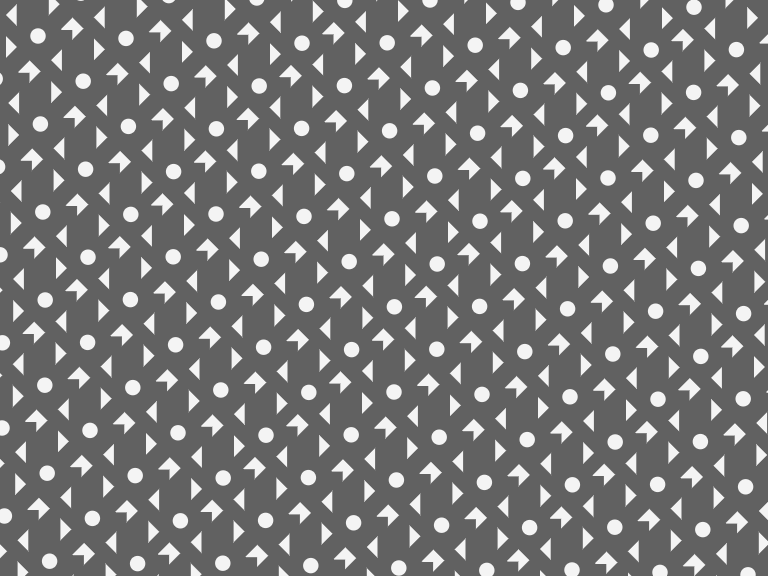
This pattern is drawn by a WebGL 1 fragment shader. Its source:

```glsl
precision highp float;
// Pale dots, triangles and notched arrows on a diagonal lattice over dark grey.

uniform vec2 u_resolution;

const float CANVAS_HEIGHT = 576.0; // design units from top to bottom
const float TILE_LENGTH = 178.0;   // four columns along the falling diagonal
const float COLUMN_STEP = 45.2;    // the fourth column is slightly narrower
const float ROW_STEP = 42.8;
const vec2 LATTICE_ORIGIN = vec2(38.0, 36.0);

const vec3 GROUND = vec3(0.38);
const vec3 INK = vec3(0.957);

// Diagonal coordinates: x runs down-right, y runs down-left.
vec2 toDiagonal(vec2 p) {
  return 0.5 * vec2(p.x + p.y, p.y - p.x);
}

vec2 fromDiagonal(vec2 d) {
  return vec2(d.x - d.y, d.x + d.y);
}

// Position relative to the closest copy of a shape anchored at offset.
vec2 repeatAt(vec2 p, vec2 offset) {
  vec2 d = toDiagonal(p - LATTICE_ORIGIN - offset);
  float along = mod(d.x + 0.5 * COLUMN_STEP, TILE_LENGTH);
  float column = min(floor(along / COLUMN_STEP), 3.0);
  float across = mod(d.y + 0.5 * ROW_STEP, ROW_STEP);
  return fromDiagonal(vec2(along - (column + 0.5) * COLUMN_STEP,
                           across - 0.5 * ROW_STEP));
}

float circle(vec2 p, float radius) {
  return length(p) - radius;
}

// Right-angled triangle with its base on x = 0 and its tip at x = size.
float triangle(vec2 p, float size) {
  return max(-p.x, (p.x + abs(p.y) - size) * 0.70711);
}

// Tilted box with its lower-left corner notched out.
float arrow(vec2 p, vec2 halfSize, vec2 notchCorner) {
  vec2 q = abs(toDiagonal(p)) * 1.41421 - halfSize;
  float box = max(q.x, q.y);
  float notch = max(p.x - notchCorner.x, notchCorner.y - p.y);
  return max(box, -notch);
}

float motif(vec2 p) {
  float d = circle(repeatAt(p, vec2(0.0)), 7.7);
  d = min(d, triangle(repeatAt(p, vec2(-32.0, 11.0)), 10.9));
  vec2 mirrored = repeatAt(p, vec2(-21.3, -21.0)) * vec2(-1.0, 1.0);
  d = min(d, triangle(mirrored, 10.8));
  vec2 arrowPoint = repeatAt(p, vec2(-53.8, -9.5));
  return min(d, arrow(arrowPoint, vec2(7.7, 8.2), vec2(0.1, 1.1)));
}

void main() {
  // Design units, measured from the upper left corner.
  float unitsPerPixel = CANVAS_HEIGHT / u_resolution.y;
  vec2 p = gl_FragCoord.xy * unitsPerPixel;
  p.y = CANVAS_HEIGHT - p.y;

  float coverage = clamp(0.5 - motif(p) / unitsPerPixel, 0.0, 1.0);
  gl_FragColor = vec4(mix(GROUND, INK, coverage), 1.0);
}
```
